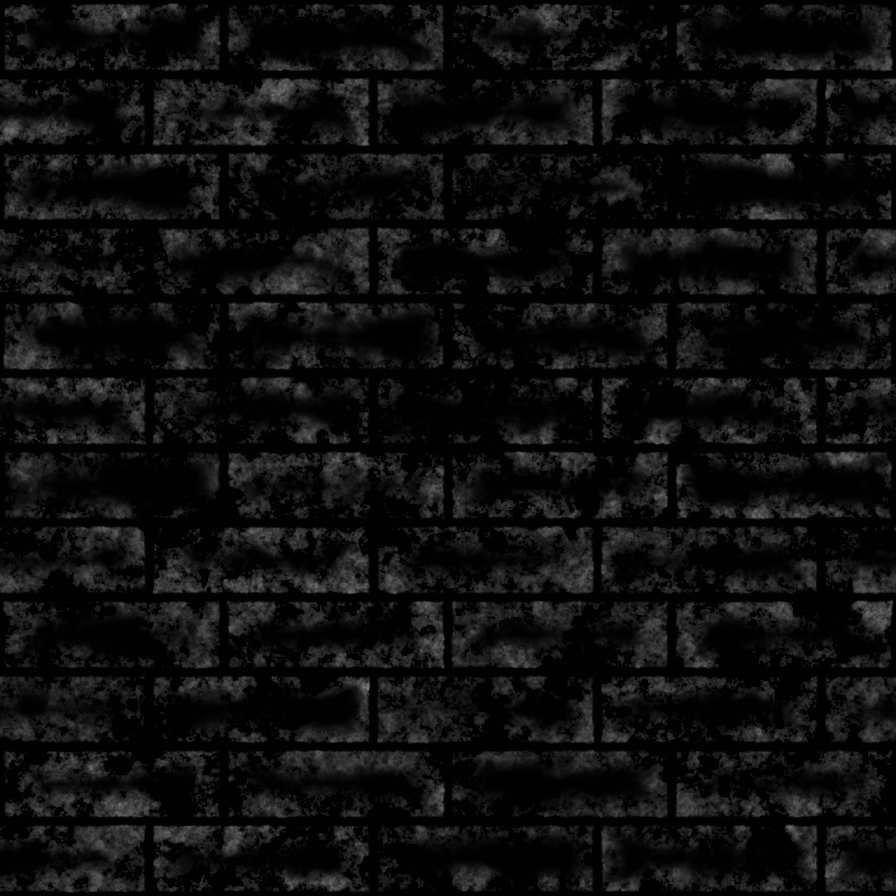
Write a three.js fragment shader that draws this texture map.

```glsl
// Dark brick wall: 4 by 12 offset bricks with flaky grey wear along their edges.
varying vec2 vUv;

const vec2 BRICKS = vec2(4.0, 12.0);
const float ROW_SHIFT = 2.0 / 3.0;
const float HALF_JOINT = 0.0052;
const vec3 MORTAR = vec3(0.004);
const vec3 WEAR_TINT = vec3(1.0);

float hash(vec2 p, float seed) {
  vec3 q = fract(vec3(p.xyx + seed * 7.31) * vec3(0.1031, 0.1030, 0.0973));
  q += dot(q, q.yzx + 33.33);
  return fract((q.x + q.y) * q.z);
}

// Cellular noise: a random value per jittered cell, blended softly at borders.
// Wraps after "cells" cells so that the tile is seamless.
float cellNoise(vec2 uv, float cells, float seed) {
  vec2 p = uv * cells;
  vec2 base = floor(p);
  float total = 0.0;
  float weights = 0.0;
  for (int y = -1; y <= 1; y++) {
    for (int x = -1; x <= 1; x++) {
      vec2 cell = base + vec2(float(x), float(y));
      vec2 id = mod(cell, cells);
      vec2 jitter = vec2(hash(id, seed), hash(id, seed + 1.0));
      vec2 delta = cell + jitter - p;
      float weight = exp(-8.0 * dot(delta, delta));
      total += weight * hash(id, seed + 2.0);
      weights += weight;
    }
  }
  return total / weights;
}

// Octaves of cellular noise, from broad patches to fine specks.
float flakes(vec2 uv, float cells, float persistence) {
  float total = 0.0;
  float weights = 0.0;
  float weight = 1.0;
  for (int i = 0; i < 5; i++) {
    total += weight * cellNoise(uv, cells, 3.0 * float(i) + 1.0);
    weights += weight;
    weight *= persistence;
    cells *= 2.0;
  }
  return total / weights;
}

// Returns the inset from the brick sides (xy) and the wrapped brick index (zw).
vec4 brickCell(vec2 uv, vec2 count, float shift, float halfJoint) {
  vec2 p = uv * count;
  float row = floor(p.y);
  p.x -= shift * (1.0 - mod(row, 2.0));
  vec2 local = fract(p);
  vec2 inset = min(local, 1.0 - local) / count - halfJoint;
  return vec4(inset, mod(floor(p.x), count.x), row);
}

// Wear fades from the rim toward a cloudy dark core.
float rimFade(vec2 inset, float cloud, float coreBias) {
  float depth = min(inset.x * 0.8, inset.y);
  return smoothstep(0.0, 1.0, 1.25 - depth / 0.03 + cloud + coreBias);
}

// Bare specks stay black, flakes brighten with the grain.
float wearTone(float grain) {
  float coverage = smoothstep(0.43, 0.50, grain);
  return coverage * (0.05 + 0.85 * max(grain - 0.45, 0.0));
}

void main() {
  vec4 brick = brickCell(vUv, BRICKS, ROW_SHIFT, HALF_JOINT);
  vec2 inset = brick.xy;
  vec2 id = brick.zw;

  // Surface wear
  float grain = flakes(vUv, 24.0, 0.85);
  float cloud = 0.6 * cellNoise(vUv, 18.0, 21.0) + 0.4 * cellNoise(vUv, 40.0, 25.0);
  float coreBias = 0.5 * (hash(id, 31.0) - 0.5);
  float gain = mix(0.85, 1.15, hash(id, 37.0));
  float wear = gain * wearTone(grain) * rimFade(inset, cloud - 0.5, coreBias);

  // Soft, slightly ragged brick outline
  float ragged = min(inset.x, inset.y) + 0.006 * (grain - 0.5);
  float face = smoothstep(-0.001, 0.0025, ragged);

  gl_FragColor = vec4(MORTAR + WEAR_TINT * wear * face, 1.0);
}
```
